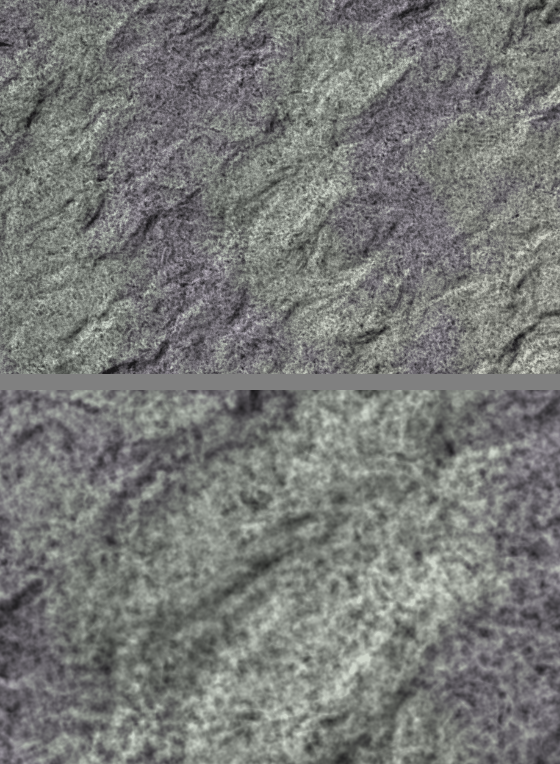
Top: the whole. Bottom: its middle third, enlarged.
Give the GLSL for this texture, as a Shadertoy shader.

```glsl
// Weathered grey stone seen from above, lit from the upper left.
// A warped fractal height field gives lumps, pits and slanted ledges;
// layers of short ridged strands and fine speckle give the fibrous grain.

#define LUMP_FREQ 6.5
#define LUMP_ANGLE 0.68
#define LUMP_STRETCH 0.68
#define RELIEF_GAIN 0.66
#define PIT_DEPTH 0.75
#define STRAND_FREQ 72.0
#define STRAND_GAIN 0.30
#define SPECKLE_FREQ 135.0
#define SPECKLE_GAIN 0.25
#define BASE_TONE 0.472
#define PATCH_GAIN 0.13

mat2 rotate(float a) {
    float c = cos(a), s = sin(a);
    return mat2(c, -s, s, c);
}

// Random gradient for a lattice cell, components in -1..1
vec2 hashGradient(vec2 cell) {
    uvec2 q = uvec2(ivec2(cell) + 32768);
    uint h = q.x * 1597334677u ^ q.y * 3812015801u;
    h = (h ^ (h >> 15)) * 2246822519u;
    h = (h ^ (h >> 13)) * 3266489917u;
    h ^= h >> 16;
    return vec2(float(h & 65535u), float(h >> 16)) / 32767.5 - 1.0;
}

float gradientNoise(vec2 p) {
    vec2 i = floor(p), f = p - i;
    vec2 w = f * f * f * (f * (f * 6.0 - 15.0) + 10.0);
    vec2 e = vec2(1.0, 0.0);
    float a = dot(hashGradient(i), f);
    float b = dot(hashGradient(i + e.xy), f - e.xy);
    float c = dot(hashGradient(i + e.yx), f - e.yx);
    float d = dot(hashGradient(i + e.xx), f - e.xx);
    return mix(mix(a, b, w.x), mix(c, d, w.x), w.y);
}

float fbm(vec2 p, int octaves) {
    float sum = 0.0, amp = 1.0;
    for (int i = 0; i < octaves; i++) {
        sum += amp * gradientNoise(p);
        p = rotate(0.5) * p * 2.03 + 17.3;
        amp *= 0.52;
    }
    return sum;
}

// Lumps drawn out along the slanted ledge direction
float stoneHeight(vec2 p) {
    vec2 q = rotate(LUMP_ANGLE) * p * LUMP_FREQ;
    q.x *= LUMP_STRETCH;
    q += 0.6 * vec2(gradientNoise(q * 1.3 + 5.0), gradientNoise(q * 1.3 + 41.0));
    return fbm(q, 5);
}

// Short fibres: ridges of stretched noise, crossed at several angles
float strands(vec2 p) {
    vec2 bend = 0.012 * vec2(gradientNoise(p * 24.0), gradientNoise(p * 24.0 + 63.0));
    float sum = 0.0;
    for (int i = 0; i < 3; i++) {
        float k = float(i);
        vec2 q = rotate(0.35 + k * 1.05) * (p + bend) * STRAND_FREQ;
        q.x *= 0.5;
        sum += 0.13 - abs(gradientNoise(q + k * 37.0));
    }
    return sum;
}

void mainImage(out vec4 fragColor, in vec2 fragCoord) {
    vec2 p = fragCoord / iResolution.y;
    vec2 canvas = fragCoord / iResolution.xy;

    // Directional shading from the slope towards the light
    vec2 toLight = 0.006 * normalize(vec2(-0.75, 0.66));
    float slope = stoneHeight(p - toLight) - stoneHeight(p + toLight);
    float roughness = 1.0 + 1.2 * gradientNoise(p * 3.0 + 9.0);
    float relief = RELIEF_GAIN * roughness * slope;

    // Shaded sides sink into small dark pits
    float pit = PIT_DEPTH * max(-relief - 0.05, 0.0);

    // Broad patches and the fall of light over the slab
    float stain = fbm(p * 3.2 + 23.0, 4);
    float fall = 0.05 * (canvas.x - 0.5) - 0.02 * (canvas.y - 0.5);

    // Grain is strongest on the exposed, lit faces
    float exposure = clamp(1.0 + 3.0 * relief, 0.6, 1.3);
    float grain = STRAND_GAIN * strands(p)
                + SPECKLE_GAIN * fbm(p * SPECKLE_FREQ, 2);

    float tone = BASE_TONE + relief - pit + fall + PATCH_GAIN * stain + exposure * grain;
    tone = clamp(tone, 0.10, 0.82);

    // Violet in the dull patches, pale green on the bright ones
    vec3 violet = vec3(1.01, 0.975, 1.04);
    vec3 lichen = vec3(0.985, 1.025, 0.975);
    vec3 warm = vec3(1.015, 1.01, 0.955);
    float greenness = smoothstep(-0.28, 0.16, stain + 1.2 * (tone - BASE_TONE));
    vec3 tint = mix(violet, lichen, greenness);
    float warmth = smoothstep(0.5, 1.3, canvas.x + 0.4 * (1.0 - canvas.y));
    tint = mix(tint, warm, 0.6 * warmth * greenness);

    fragColor = vec4(tone * tint, 1.0);
}
```
